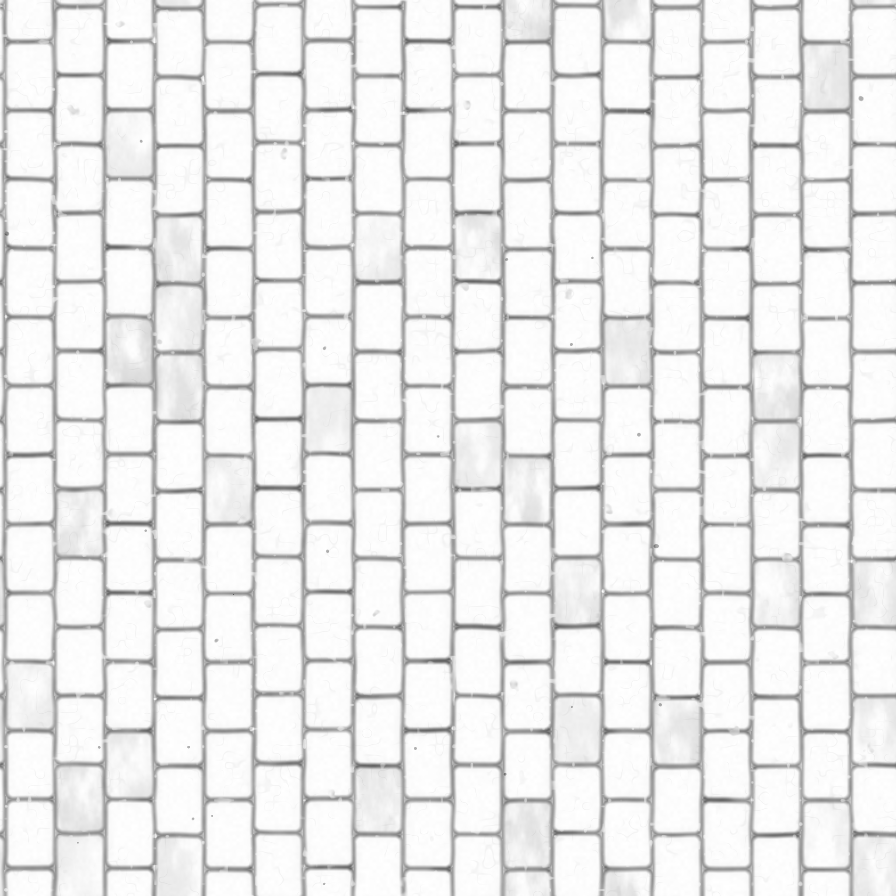
Write a Shadertoy shader that draws this texture map.

```glsl
#define COUNT vec2(18.0, 13.0)      // columns and rows, columns must be even
#define ORIGIN vec2(0.1, 0.407)     // first joint, in bricks
#define JOINT 0.0026                // core width of a joint
#define SOFT 0.0052                 // width of the shaded brick edge
#define CORNER 0.0075               // corner radius
#define WOBBLE 0.0016               // waviness of the joints
#define SLIP 0.07                   // uneven height of columns, in bricks
#define BRICK_TONE 0.992
#define JOINT_TONE 0.56
#define STAIN_SHARE 0.11            // share of greyed bricks
#define CHIP_SHARE 0.06
#define PIT_SHARE 0.02

float hash(vec2 p, float seed) {
    vec3 q = fract(vec3(p.xyx + seed * 17.31) * 0.1031);
    q += dot(q, q.yzx + 33.33);
    return fract((q.x + q.y) * q.z);
}

// Value noise that wraps over the unit square
float noise(vec2 uv, vec2 period, float seed) {
    vec2 p = uv * period;
    vec2 i = floor(p);
    vec2 f = p - i;
    f = f * f * (3.0 - 2.0 * f);
    vec2 a = mod(i, period);
    vec2 b = mod(i + 1.0, period);
    return mix(mix(hash(a, seed), hash(vec2(b.x, a.y), seed), f.x),
               mix(hash(vec2(a.x, b.y), seed), hash(b, seed), f.x), f.y);
}

float fbm(vec2 uv, vec2 period, float seed) {
    float sum = 0.0;
    float weight = 0.5;
    for (int i = 0; i < 4; i++) {
        sum += weight * noise(uv, period, seed + float(i));
        period *= 2.0;
        weight *= 0.5;
    }
    return sum / 0.9375;
}

float roundedBox(vec2 p, vec2 halfSize, float radius) {
    vec2 q = abs(p) - halfSize + radius;
    return length(max(q, 0.0)) + min(max(q.x, q.y), 0.0) - radius;
}

// Sparse ragged spots, each kept inside its own cell
float spots(vec2 uv, float count, float share, float radius, float seed) {
    vec2 p = uv * count;
    vec2 cell = mod(floor(p), count);
    vec2 center = 0.3 + 0.4 * vec2(hash(cell, seed), hash(cell, seed + 1.0));
    float size = radius * count * (0.6 + 0.6 * hash(cell, seed + 2.0));
    float ragged = length(fract(p) - center) + size * (noise(uv, vec2(192.0), seed) - 0.5);
    return step(hash(cell, seed + 3.0), share) * smoothstep(size, size * 0.4, ragged);
}

void mainImage(out vec4 fragColor, in vec2 fragCoord) {
    vec2 uv = fragCoord / iResolution.xy;
    float soft = max(SOFT, 1.5 / iResolution.y);

    // Bricks stacked in columns, every other one half a brick higher
    vec2 warp = vec2(noise(uv, vec2(18.0, 39.0), 1.0), noise(uv, vec2(36.0, 13.0), 2.0)) - 0.5;
    vec2 grid = (uv + WOBBLE * warp) * COUNT - ORIGIN;
    float column = mod(floor(grid.x), COUNT.x);
    grid.y -= 0.5 * mod(column, 2.0) + SLIP * (hash(vec2(column, 3.0), 3.0) - 0.5);
    vec2 brick = mod(floor(grid), COUNT);
    vec2 jitter = vec2(hash(brick, 4.0), hash(brick, 5.0)) - 0.5;
    vec2 local = (fract(grid) - 0.5) / COUNT + 0.0008 * jitter;
    vec2 halfSize = 0.5 / COUNT - 0.5 * JOINT;
    float edge = roundedBox(local, halfSize, CORNER);

    // Brick face: grain, faint squiggles and stained bricks
    float grain = noise(uv, vec2(256.0), 6.0) - 0.5;
    float contour = abs(noise(uv, vec2(110.0), 7.0) - 0.5);
    float squiggle = smoothstep(0.08, 0.0, contour) * smoothstep(0.5, 0.8, noise(uv, vec2(60.0), 8.0));
    float cloud = fbm(uv, vec2(54.0, 26.0), 9.0);
    float stained = step(1.0 - STAIN_SHARE, hash(brick, 13.0)) * (0.4 + 0.6 * hash(brick, 14.0));
    float face = BRICK_TONE + 0.016 * grain - 0.035 * squiggle;
    face -= 0.12 * stained * smoothstep(0.2, 0.75, cloud);
    face -= 0.03 * smoothstep(0.012, 0.0, -edge) * cloud;

    // Joint: uneven grey, dark streaks along the level runs, pale crumbs
    vec2 reach = abs(local) - halfSize;
    float level = smoothstep(-0.002, 0.002, reach.y - reach.x);
    float streak = smoothstep(0.5, 0.85, noise(uv, vec2(24.0, 52.0), 15.0));
    float joint = JOINT_TONE + 0.16 * (fbm(uv, vec2(48.0), 16.0) - 0.5);
    joint += 0.05 * (1.0 - level) - 0.14 * level * streak;
    joint += 0.14 * smoothstep(0.0012, 0.0035, edge);
    joint += 0.22 * smoothstep(0.78, 0.95, noise(uv, vec2(150.0), 20.0));
    float tone = mix(face, joint, smoothstep(-0.72 * soft, 0.28 * soft, edge));

    // Chips and small pits
    float chip = spots(uv, 20.0, CHIP_SHARE, 0.0065, 21.0);
    tone = mix(tone, 0.76 + 0.22 * noise(uv, vec2(220.0), 25.0), 0.75 * chip);
    tone -= 0.3 * spots(uv, 40.0, PIT_SHARE, 0.0025, 26.0);

    fragColor = vec4(vec3(clamp(tone, 0.0, 1.0)), 1.0);
}
```
